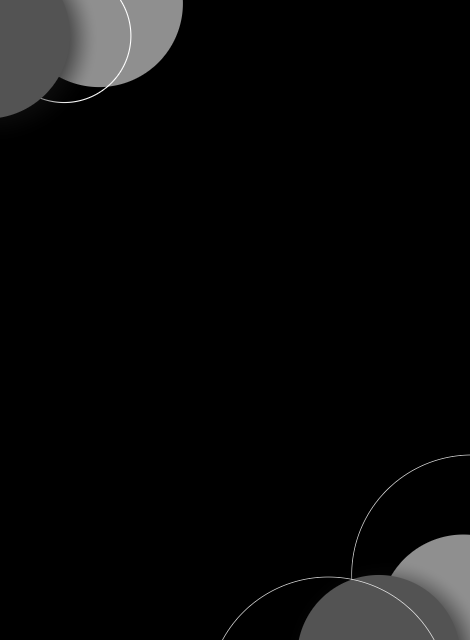
Reproduce this background procedurally as a WebGL 1 fragment shader.

```glsl
precision highp float;
// Black backdrop with overlapping grey discs and thin white rings in two opposite corners.

uniform vec2 u_resolution;

// Circles as (centre x, centre y, radius), in units of canvas height
const vec3 TOP_LIGHT_DISC = vec3(0.1549, 0.9948, 0.1309);
const vec3 TOP_DARK_DISC = vec3(-0.0215, 0.9453, 0.1309);
const vec3 TOP_RING = vec3(0.1003, 0.9440, 0.1042);
const vec3 LOW_LIGHT_DISC = vec3(0.7240, 0.0339, 0.1309);
const vec3 LOW_DARK_DISC = vec3(0.5918, -0.0260, 0.1276);
const vec3 LOW_BACK_RING = vec3(0.7370, 0.1016, 0.1875);
const vec3 LOW_FRONT_RING = vec3(0.5130, -0.0898, 0.1882);

const vec3 BACKDROP = vec3(0.0);
const vec3 LIGHT_GREY = vec3(0.56);
const vec3 DARK_GREY = vec3(0.325);
const vec3 RING_WHITE = vec3(1.0);
const vec3 SHADOW_GREY = vec3(0.08);

const float BOLD_LINE = 0.0017;
const float FINE_LINE = 0.0011;
const float FINE_OPACITY = 0.85;
const vec2 SHADOW_OFFSET = vec2(0.012, -0.007);
const float SHADOW_SOFTNESS = 0.033;
const float SHADOW_OPACITY = 0.65;

float circleDistance(vec2 p, vec3 circle) {
  return length(p - circle.xy) - circle.z;
}

// Antialiased coverage of a signed distance
float coverage(float dist) {
  return clamp(0.5 - dist * u_resolution.y, 0.0, 1.0);
}

float disc(vec2 p, vec3 circle) {
  return coverage(circleDistance(p, circle));
}

float ring(vec2 p, vec3 circle, float width) {
  return coverage(abs(circleDistance(p, circle)) - 0.5 * width);
}

float shadow(vec2 p, vec3 circle) {
  float dist = circleDistance(p - SHADOW_OFFSET, circle);
  return SHADOW_OPACITY * (1.0 - smoothstep(-SHADOW_SOFTNESS, SHADOW_SOFTNESS, dist));
}

// Dark disc laid over its own soft shadow
vec3 addDarkDisc(vec3 color, vec2 p, vec3 circle) {
  color = mix(color, SHADOW_GREY, shadow(p, circle));
  return mix(color, DARK_GREY, disc(p, circle));
}

void main() {
  vec2 p = gl_FragCoord.xy / u_resolution.y;
  vec3 color = BACKDROP;

  // Upper left group, back to front
  color = mix(color, LIGHT_GREY, disc(p, TOP_LIGHT_DISC));
  color = mix(color, RING_WHITE, ring(p, TOP_RING, BOLD_LINE));
  color = addDarkDisc(color, p, TOP_DARK_DISC);

  // Lower right group, back to front
  color = mix(color, RING_WHITE, FINE_OPACITY * ring(p, LOW_BACK_RING, FINE_LINE));
  color = mix(color, LIGHT_GREY, disc(p, LOW_LIGHT_DISC));
  color = addDarkDisc(color, p, LOW_DARK_DISC);
  color = mix(color, RING_WHITE, FINE_OPACITY * ring(p, LOW_FRONT_RING, FINE_LINE));

  gl_FragColor = vec4(color, 1.0);
}
```
